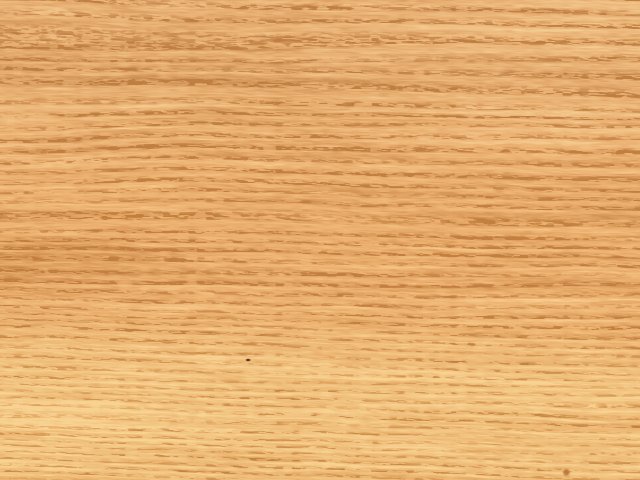
A Shadertoy shader for this texture:

```glsl
// Pale oak board with fine horizontal grain, growth rings and dashed pores.

float hash(vec2 p) {
    return fract(sin(dot(p, vec2(12.9898, 78.233))) * 43758.5453);
}

float noise(vec2 p) {
    vec2 cell = floor(p), f = fract(p);
    f = f * f * (3.0 - 2.0 * f);
    float low = mix(hash(cell), hash(cell + vec2(1, 0)), f.x);
    float high = mix(hash(cell + vec2(0, 1)), hash(cell + vec2(1, 1)), f.x);
    return mix(low, high, f.y);
}

// Noise centred on zero
float streaks(vec2 p) {
    return noise(p) - 0.5;
}

// Height across the grain, following its tilt and gentle waves
float grainHeight(vec2 p) {
    float tilt = 0.032 * p.x * (1.0 - 0.8 * p.y);
    float swell = 0.026 * p.y * streaks(vec2(p.x * 2.3, p.y * 3.0));
    float ripple = 0.004 * streaks(vec2(p.x * 9.0, p.y * 14.0));
    return p.y + tilt + swell + ripple;
}

// Darkening by the porous early wood, brightening by the late wood
float ringTone(float x, float v) {
    // Rings are narrow at the bottom and wide at the top
    float rings = 66.0 * v - 19.0 * v * v + 1.2 * noise(vec2(x * 0.6, v * 19.0));
    float f = fract(rings);
    float strength = 0.45 + 0.8 * noise(vec2(x * 3.0, floor(rings) * 7.3));
    float early = smoothstep(0.0, 0.12, f) * smoothstep(0.6, 0.2, f) * strength;
    float late = smoothstep(0.55, 0.85, f) * smoothstep(1.0, 0.93, f);

    // Short, thin, crisp pores, dense in the early wood and sparse elsewhere
    float dashes = smoothstep(0.52, 0.7, noise(vec2(x * 55.0, v * 340.0 + x * 9.0)));
    float flecks = smoothstep(0.6, 0.78, noise(vec2(x * 90.0, v * 370.0 + x * 17.0)));
    float pores = max(dashes, 0.7 * flecks);
    return 0.09 * late - 0.1 * early - pores * (0.04 + 0.5 * early);
}

vec3 woodColor(float tone) {
    vec3 pore = vec3(0.775, 0.515, 0.265);
    vec3 honey = vec3(0.92, 0.685, 0.43);
    vec3 cream = vec3(0.975, 0.81, 0.57);
    return tone < 0.5 ? mix(pore, honey, max(tone, -0.05) * 2.0)
                      : mix(honey, cream, min(tone, 1.0) * 2.0 - 1.0);
}

void mainImage(out vec4 fragColor, in vec2 fragCoord) {
    vec2 p = fragCoord / iResolution.y;
    float v = grainHeight(p);

    // Broad shading: light sapwood below, a darker belt across the middle
    float sapwood = smoothstep(0.42, 0.2, v);
    float belt = exp(-pow((v - 0.48) / 0.13, 2.0));
    float tone = 0.54 + 0.23 * sapwood - 0.07 * belt;
    tone += 0.16 * streaks(vec2(p.x * 0.8, v * 13.0));
    tone += 0.16 * streaks(p * vec2(1.8, 4.0) + 5.0);

    // Fibres, from wide bands to fine threads, with a few pale hairs
    tone += 0.22 * streaks(vec2(p.x * 1.6, v * 62.0));
    tone += 0.24 * streaks(vec2(p.x * 7.0, v * 210.0));
    tone += 0.28 * streaks(vec2(p.x * 50.0, v * 380.0 + p.x * 9.0));
    tone += 0.16 * smoothstep(0.68, 0.82, noise(vec2(p.x * 9.0, v * 270.0)));
    tone += ringTone(p.x, v);

    // Warm in the middle, yellow below, slightly greyer above
    vec3 color = woodColor(tone);
    color += sapwood * vec3(-0.004, 0.014, 0.0);
    color += smoothstep(0.5, 0.9, v) * vec3(-0.012, 0.0, 0.016);

    // Tiny dark knot and a faint stain
    float knot = length((p - vec2(0.517, 0.25)) * vec2(1.0, 1.8));
    color = mix(color, vec3(0.25, 0.12, 0.06), 0.85 * smoothstep(0.007, 0.002, knot));
    float stain = length(p - vec2(1.18, 0.016));
    color = mix(color, vec3(0.66, 0.36, 0.14), 0.7 * smoothstep(0.01, 0.003, stain));

    fragColor = vec4(color, 1.0);
}
```
